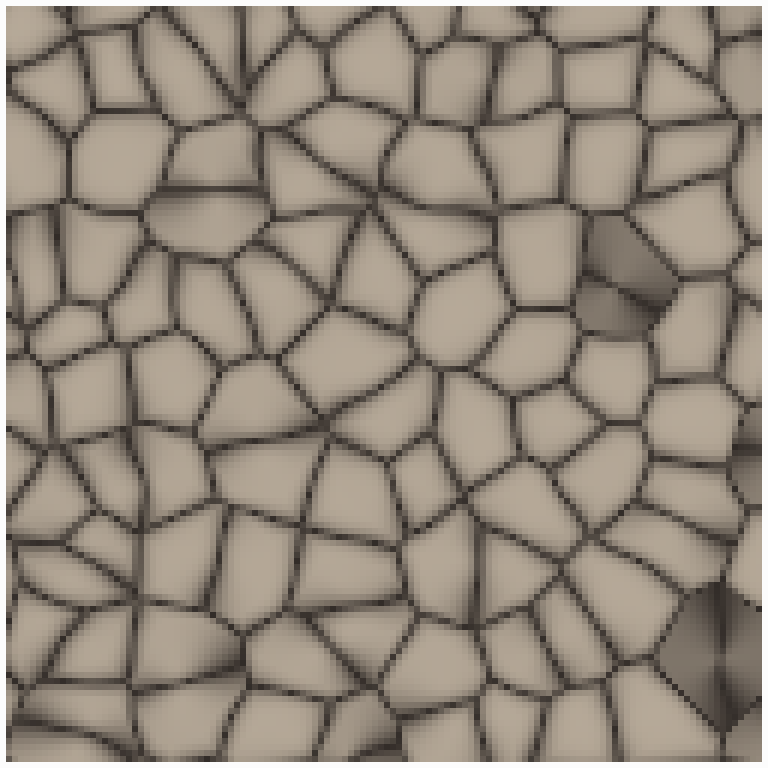
Reproduce this texture procedurally as a Shadertoy shader.

```glsl
// Cracked stone paving drawn in coarse square blocks inside a thin white frame.
// Each block samples a warped cellular noise; the gap between the two nearest
// seed distances shades from dark joints up to the pale, flat stone faces.

const float BLOCKS       = 128.0;  // blocks across the canvas, frame included
const float FRAME_BLOCKS = 1.0;    // frame thickness in blocks
const float STONES       = 9.6;    // stones across the canvas
const float SHADE_RATE   = 7.5;    // how fast the joints fade into the stone
const float WARP_AMOUNT  = 0.16;   // waviness of the joints, in stones
const float WARP_SCALE   = 1.7;    // frequency of that waviness
const float MOTTLE       = 0.012;  // faint tonal drift over the faces
const int   AA           = 2;      // subsamples per pixel side

const vec3 JOINT_COLOR = vec3(0.195, 0.172, 0.157);
const vec3 STONE_COLOR = vec3(0.710, 0.660, 0.594);
const vec3 FRAME_COLOR = vec3(0.99);

// Integer hash: two independent values in 0..1 per lattice point
vec2 hash2(vec2 p) {
    uvec2 v = uvec2(ivec2(p) + 4096);
    v = v * 1664525u + 1013904223u;
    v.x += v.y * 1664525u;
    v.y += v.x * 1664525u;
    v ^= v >> 16u;
    v.x += v.y * 1664525u;
    v.y += v.x * 1664525u;
    v ^= v >> 16u;
    return vec2(v & 65535u) / 65535.0;
}

// Smooth two-channel value noise
vec2 noise2(vec2 p) {
    vec2 cell = floor(p);
    vec2 f = fract(p);
    f = f * f * (3.0 - 2.0 * f);
    vec2 low  = mix(hash2(cell), hash2(cell + vec2(1, 0)), f.x);
    vec2 high = mix(hash2(cell + vec2(0, 1)), hash2(cell + vec2(1, 1)), f.x);
    return mix(low, high, f.y);
}

// Difference between the second nearest and nearest seed distances
float jointGap(vec2 p) {
    vec2 cell = floor(p);
    float nearest = 9.0;
    float second = 9.0;
    for (int y = -2; y <= 2; y++) {
        for (int x = -2; x <= 2; x++) {
            vec2 corner = cell + vec2(x, y);
            float d = distance(p, corner + hash2(corner));
            second = min(second, max(nearest, d));
            nearest = min(nearest, d);
        }
    }
    return second - nearest;
}

vec3 stoneColor(vec2 uv) {
    vec2 p = uv * STONES;
    vec2 warp = noise2(p * WARP_SCALE + 37.0) - 0.5;
    float face = 1.0 - exp(-SHADE_RATE * jointGap(p + WARP_AMOUNT * warp));
    float drift = MOTTLE * (noise2(p * 1.3 + 91.0).x - 0.5);
    return mix(JOINT_COLOR, STONE_COLOR, face) + drift;
}

// One sample of the framed, block-quantised paving
vec3 pavingColor(vec2 uv) {
    vec2 block = floor(uv * BLOCKS) + 0.5;
    vec2 fromCenter = abs(block - 0.5 * BLOCKS);
    float reach = max(fromCenter.x, fromCenter.y);
    if (reach > 0.5 * BLOCKS - FRAME_BLOCKS) return FRAME_COLOR;
    return stoneColor(block / BLOCKS);
}

void mainImage(out vec4 fragColor, in vec2 fragCoord) {
    float side = min(iResolution.x, iResolution.y);
    vec2 origin = 0.5 * (iResolution.xy - side);

    // Average subsamples so block edges stay smooth at any canvas size
    vec3 sum = vec3(0.0);
    for (int j = 0; j < AA; j++) {
        for (int i = 0; i < AA; i++) {
            vec2 offset = (vec2(i, j) + 0.5) / float(AA) - 0.5;
            sum += pavingColor((fragCoord + offset - origin) / side);
        }
    }
    fragColor = vec4(sum / float(AA * AA), 1.0);
}
```
